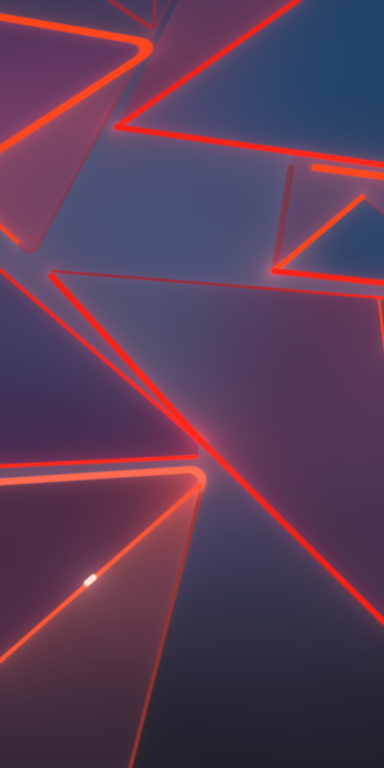
This background is drawn by a Shadertoy shader. Its source:

```glsl
// Overlapping dusky blue and purple glass plates with glowing red neon edges.

const vec3 NEON_RED = vec3(0.96, 0.13, 0.09);
const vec3 NEON_ORANGE = vec3(1.0, 0.27, 0.11);
const vec3 EMBER = vec3(0.58, 0.17, 0.22);
const vec3 SALMON = vec3(1.0, 0.42, 0.32);
const vec3 STEEL = vec3(0.27, 0.31, 0.45);
const vec3 DEEP_BLUE = vec3(0.13, 0.26, 0.41);
const vec3 PLUM = vec3(0.33, 0.21, 0.35);
const vec3 NIGHT = vec3(0.13, 0.13, 0.18);

// Signed distance to the line a-b, positive on its right-hand side
float side(vec2 p, vec2 a, vec2 b) {
    vec2 e = normalize(b - a);
    return dot(p - a, vec2(e.y, -e.x));
}

// Clockwise corner a-apex-b softened by radius r, positive inside
float wedge(vec2 p, vec2 a, vec2 apex, vec2 b, float r) {
    vec2 d = vec2(side(p, a, apex), side(p, apex, b));
    return r > 0.0 ? r - length(max(r - d, 0.0)) : min(d.x, d.y);
}

float segment(vec2 p, vec2 a, vec2 b) {
    vec2 e = b - a;
    return length(p - a - e * clamp(dot(p - a, e) / dot(e, e), 0.0, 1.0));
}

vec3 plate(vec3 col, vec3 tint, float d) {
    return mix(col, tint, smoothstep(-0.3, 0.3, d));
}

// Solid tube of the given half width, surrounded by a soft halo
vec3 neon(vec3 col, vec3 tint, float d, float width, float halo) {
    col += tint * halo * (0.65 * exp(-d / 1.5) + 0.35 * exp(-d / 6.0));
    return mix(col, tint, 1.0 - smoothstep(width - 0.4, width + 0.4, d));
}

vec3 beam(vec3 col, vec3 tint, vec2 p, vec2 a, vec2 b, float width, float halo) {
    return neon(col, tint, segment(p, a, b), width, halo);
}

vec3 backdrop(float y) {
    vec3 col = mix(NIGHT, vec3(0.25, 0.25, 0.38), smoothstep(0.0, 76.0, y));
    col = mix(col, STEEL, smoothstep(75.0, 140.0, y));
    return mix(col, vec3(0.19, 0.21, 0.35), smoothstep(155.0, 195.0, y));
}

vec3 upperPlates(vec3 col, vec2 p) {
    vec2 hinge = vec2(30.5, 166.9), ridge = vec2(77.6, 200.0);
    vec2 pivot = vec2(71.4, 129.4), tip = vec2(94.3, 148.7);
    vec2 sill = vec2(100.0, 126.3), post = vec2(75.8, 156.3);

    // Small folded plate at the right
    col = plate(col, mix(STEEL, PLUM, 0.5), wedge(p, sill, pivot, post, 1.5));
    float fold = min(wedge(p, pivot, tip, vec2(100.0, 144.0), 1.0), side(p, sill, pivot));
    col = plate(col, mix(STEEL, DEEP_BLUE, smoothstep(72.0, 92.0, p.x)), fold);

    // Purple gap and large blue plate
    col = plate(col, PLUM, wedge(p, ridge, hinge, vec2(46.4, 200.0), 0.0));
    vec3 blue = mix(vec3(0.27, 0.28, 0.43), DEEP_BLUE, smoothstep(35.0, 90.0, p.x));
    col = plate(col, blue, wedge(p, vec2(100.0, 157.0), hinge, ridge, 1.0));

    // Hanging plate at the left
    vec3 mauve = mix(vec3(0.43, 0.25, 0.38), vec3(0.21, 0.21, 0.34), smoothstep(165.0, 192.0, p.y));
    float hanging = wedge(p, vec2(33.9, 180.5), vec2(8.3, 133.0), vec2(0.0, 141.4), 3.0);
    col = plate(col, mauve, hanging);
    col = neon(col, mix(col, EMBER, 0.35), abs(hanging), 0.5, 0.06);
    col = beam(col, NEON_ORANGE, p, vec2(-1.0, 142.0), vec2(4.5, 137.0), 0.5, 0.25);

    // Rounded neon corner
    float corner = wedge(p, vec2(0.0, 195.6), vec2(41.8, 188.4), vec2(0.0, 161.2), 4.8);
    col = plate(col, mix(vec3(0.39, 0.22, 0.39), vec3(0.29, 0.19, 0.36), smoothstep(165.0, 193.0, p.y)), corner);
    col = neon(col, NEON_ORANGE, abs(corner), 0.95, 0.3);

    // Edge lights
    col = beam(col, EMBER, p, vec2(28.6, 200.0), vec2(39.0, 193.0), 0.6, 0.12);
    col = beam(col, EMBER, p, vec2(40.4, 200.0), vec2(40.0, 193.0), 0.4, 0.1);
    col = beam(col, NEON_RED, p, hinge, ridge, 0.7, 0.28);
    col = beam(col, NEON_RED, p, hinge, vec2(100.0, 157.0), 0.75, 0.28);
    col = beam(col, NEON_ORANGE, p, vec2(82.0, 156.4), vec2(101.0, 153.9), 0.9, 0.25);
    col = beam(col, mix(col, EMBER, 0.55), p, pivot, post, 0.9, 0.16);
    col = beam(col, mix(col, EMBER, 0.4), p, tip, vec2(100.0, 144.0), 0.4, 0.06);
    col = beam(col, NEON_ORANGE, p, pivot, tip, 0.7, 0.25);
    return beam(col, NEON_RED, p, pivot, sill, 0.75, 0.28);
}

vec3 lowerPlates(vec3 col, vec2 p) {
    vec2 start = vec2(13.5, 128.0), bend = vec2(52.1, 85.4), end = vec2(100.0, 38.0);
    vec2 rim = vec2(100.0, 122.4);

    // Main plate under the long diagonal
    float mainPlate = min(wedge(p, end, bend, start, 0.0), side(p, vec2(13.5, 129.4), rim));
    vec3 face = mix(vec3(0.28, 0.31, 0.44), PLUM, smoothstep(30.0, 88.0, p.x + 0.35 * (115.0 - p.y)));
    col = plate(col, mix(vec3(0.25, 0.18, 0.30), face, smoothstep(40.0, 95.0, p.y)), mainPlate);
    col = beam(col, mix(EMBER, NEON_RED, smoothstep(50.0, 100.0, p.x)), p, vec2(13.5, 129.4), rim, 0.35, 0.15);
    col = beam(col, NEON_ORANGE, p, vec2(98.7, 122.0), vec2(100.2, 109.0), 0.3, 0.15);

    // Indigo plate at the left
    vec2 nose = vec2(56.4, 81.2);
    float indigo = min(wedge(p, vec2(0.0, 129.7), nose, vec2(0.0, 78.6), 0.0), 51.6 - p.x);
    col = plate(col, mix(vec3(0.25, 0.16, 0.31), vec3(0.24, 0.24, 0.39), smoothstep(80.0, 115.0, p.y)), indigo);
    col = beam(col, NEON_RED, p, vec2(0.0, 129.7), vec2(51.0, 85.9), 0.45, 0.2);
    col = beam(col, NEON_RED, p, vec2(0.0, 78.6), vec2(51.0, 81.0), 0.5, 0.2);
    col = beam(col, NEON_RED, p, start, bend, 0.85, 0.28);
    col = beam(col, NEON_RED, p, bend, end, 0.75, 0.28);

    // Rounded plate at the lower left, warm near its corner
    vec2 left = vec2(0.0, 74.5), apex = vec2(53.9, 78.0), inner = vec2(52.0, 73.7);
    float rounded = wedge(p, left, apex, vec2(33.9, 0.0), 4.8);
    vec3 lowerFace = mix(vec3(0.20, 0.15, 0.21), vec3(0.35, 0.21, 0.28), smoothstep(0.0, 45.0, p.y));
    vec3 warm = plate(vec3(0.27, 0.16, 0.27), lowerFace, side(p, inner, vec2(0.0, 27.9)) * -1.0);
    warm += vec3(0.38, 0.09, 0.04) * exp(-length(p - inner) / 14.0);
    col = plate(col, warm, rounded);
    float topness = smoothstep(9.0, 1.0, side(p, left, apex));
    vec3 edgeTint = mix(vec3(0.58, 0.20, 0.18), SALMON, topness);
    col = neon(col, edgeTint, abs(rounded), mix(0.5, 0.9, topness), mix(0.12, 0.25, topness));
    col = beam(col, mix(NEON_ORANGE, SALMON, 0.4), p, inner, vec2(0.0, 27.9), 0.55, 0.25);
    return beam(col, vec3(1.0, 0.9, 0.84), p, vec2(22.7, 48.2), vec2(24.3, 49.6), 0.8, 0.2);
}

void mainImage(out vec4 fragColor, in vec2 fragCoord) {
    // Canvas spans 100 by 200 units
    vec2 p = fragCoord / iResolution.xy * vec2(100.0, 200.0);
    vec3 col = lowerPlates(upperPlates(backdrop(p.y), p), p);
    // Faint uneven haze
    col *= 1.0 + 0.025 * sin(p.x * 0.09 + 2.0 * sin(p.y * 0.05)) * sin(p.y * 0.08);
    fragColor = vec4(clamp(col, 0.0, 1.0), 1.0);
}
```
